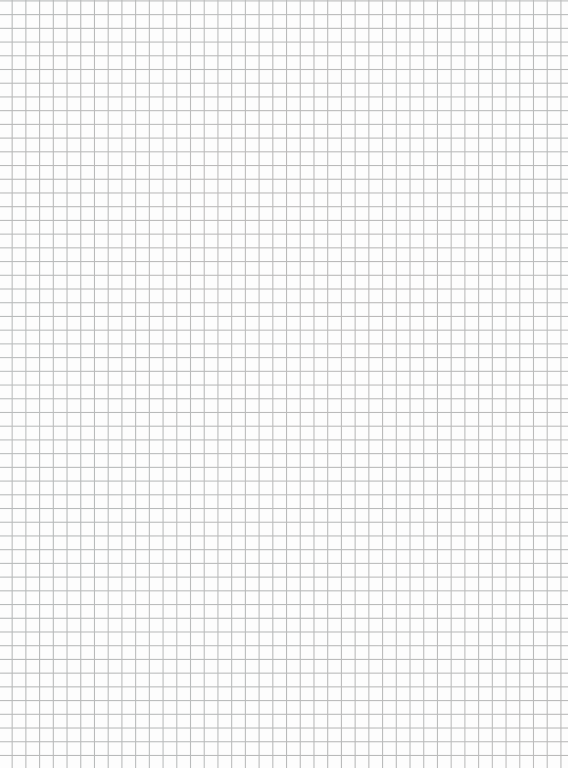
Reproduce this pattern procedurally as a WebGL 1 fragment shader.

```glsl
precision highp float;

uniform vec2 u_resolution;

// Lengths are measured in grid cells; the canvas height sets the cell size.
const float CELLS_DOWN = 55.98;
const vec2 FIRST_LINE = vec2(0.886, 0.066); // from the left and top edges
const float LINE_WIDTH = 0.078;
const float INK_VARIATION = 0.05;
const float TINT_STRENGTH = 0.008;
const vec3 PAPER = vec3(0.992);
const vec3 INK = vec3(0.725, 0.73, 0.73);

// Ink covered from zero up to x along an axis with one line per cell.
float inkUpTo(float x) {
    float shifted = x + 0.5 * LINE_WIDTH;
    return floor(shifted) * LINE_WIDTH + min(fract(shifted), LINE_WIDTH);
}

// Exact share of a pixel footprint covered by the ruled lines.
float lineCoverage(float x, float footprint) {
    float halfStep = 0.5 * footprint;
    return (inkUpTo(x + halfStep) - inkUpTo(x - halfStep)) / footprint;
}

// Smooth, slowly changing variation in the range -1 to 1.
float layeredSines(vec2 p) {
    return 0.5 * sin(p.x * 0.31 + 1.7 * sin(p.y * 0.17))
         + 0.3 * sin(p.y * 0.53 - p.x * 0.23 + 2.1)
         + 0.2 * sin(p.x * 1.13 + p.y * 0.91);
}

void main() {
    float footprint = CELLS_DOWN / u_resolution.y;
    vec2 fromTopLeft = vec2(gl_FragCoord.x, u_resolution.y - gl_FragCoord.y);
    vec2 cell = fromTopLeft * footprint - FIRST_LINE;

    // Vertical and horizontal rules, joined at the crossings
    float vertical = lineCoverage(cell.x, footprint);
    float horizontal = lineCoverage(cell.y, footprint);
    float coverage = 1.0 - (1.0 - vertical) * (1.0 - horizontal);

    // Faintly uneven ink and a soft cool-to-warm drift
    float inkAmount = coverage * (1.0 + INK_VARIATION * layeredSines(cell));
    float drift = layeredSines(cell * 0.3 + 4.0);
    vec3 ink = INK + TINT_STRENGTH * drift * vec3(-1.0, 0.4, 0.6);

    gl_FragColor = vec4(mix(PAPER, ink, clamp(inkAmount, 0.0, 1.0)), 1.0);
}
```
